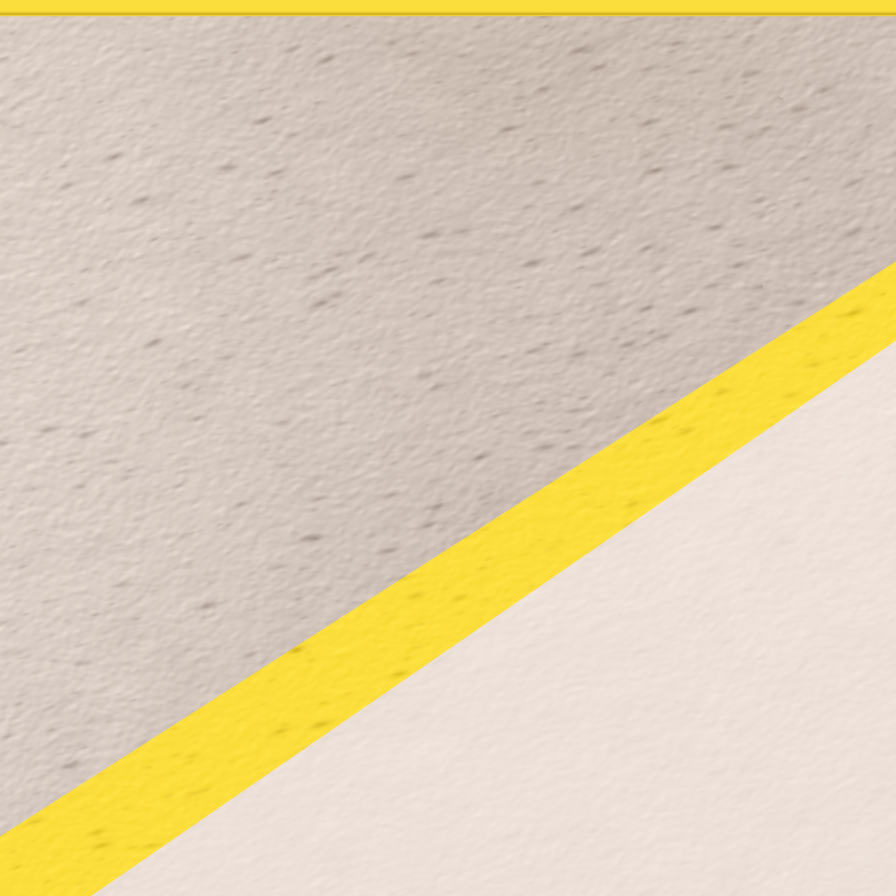
A WebGL 2 fragment shader for this texture:

```glsl
#version 300 es
precision highp float;
// Rough plaster wall with a diagonal yellow band, a pale lower corner and a yellow top strip.
uniform vec2 u_resolution;
out vec4 fragColor;

vec2 hash2(vec2 cell) {
  vec3 h = fract(cell.xyx * vec3(0.1031, 0.1030, 0.0973));
  h += dot(h, h.yzx + 33.33);
  return fract((h.xx + h.yz) * h.zy);
}

// Smooth cellular bumps, each with its own height
float bumps(vec2 p) {
  vec2 cell = floor(p);
  float sum = 0.0;
  for (int y = -1; y <= 1; y++)
    for (int x = -1; x <= 1; x++) {
      vec2 c = cell + vec2(x, y);
      vec2 d = p - c - hash2(c);
      float w = max(0.0, 1.0 - dot(d, d));
      sum += w * w * (2.0 * hash2(c + 71.0).x - 1.0);
    }
  return sum;
}

// Sparse elongated pits; a few cells hold a deep one
float pits(vec2 p, float share) {
  vec2 cell = floor(p);
  float depth = 0.0;
  for (int y = -1; y <= 1; y++)
    for (int x = -1; x <= 1; x++) {
      vec2 c = cell + vec2(x, y);
      vec2 kind = hash2(c + 19.0);
      vec2 d = (p - c - hash2(c)) / mix(vec2(0.16, 0.12), vec2(0.34, 0.22), kind.y);
      depth += step(kind.x, share) * kind.y * exp(-dot(d, d) * 1.6);
    }
  return depth;
}

float relief(vec2 p) {
  return 0.6 * bumps(p * vec2(75.0, 130.0)) + 0.5 * bumps(p * vec2(140.0, 220.0) + 37.0);
}

void main() {
  vec2 uv = gl_FragCoord.xy / u_resolution;
  float aa = 0.9 / u_resolution.y;

  // Grain runs along a gentle upward slant, lit from the upper left
  vec2 along = vec2(0.96, 0.28);
  vec2 q = vec2(dot(uv, along), dot(uv, vec2(-along.y, along.x))) + 2.0;
  q += 0.003 * sin(q.yx * vec2(31.0, 23.0));
  float grain = relief(q) - relief(q + vec2(-0.0015, 0.003));
  float mottling = bumps(q * vec2(24.0, 42.0));
  float center = exp(-dot(uv - vec2(0.58, 0.58), uv - vec2(0.58, 0.58)) * 7.0);
  float pitting = pits(q * vec2(24.0, 52.0), 0.15 + 0.15 * center)
                + 0.5 * pits(q * vec2(48.0, 90.0) + 11.0, 0.22);

  // Wall: lighter at the left, warm shade below the top edge
  vec3 wall = mix(vec3(0.855, 0.808, 0.775), vec3(0.822, 0.768, 0.733), smoothstep(0.0, 0.6, uv.x));
  vec2 shade = (uv - vec2(0.62, 0.98)) / vec2(0.45, 0.24);
  wall -= vec3(0.022, 0.027, 0.033) * exp(-dot(shade, shade));
  float upperEdge = 0.0664 + 0.642 * uv.x;
  float lowerEdge = 0.690 * (uv.x - 0.1016);
  wall -= 0.022 * exp(-max(uv.y - upperEdge, 0.0) * 9.0);
  wall += 0.050 * grain + 0.010 * mottling - vec3(0.15, 0.16, 0.16) * pitting;

  // Pale smooth corner
  vec3 pale = vec3(0.928, 0.882, 0.852) + 0.012 * (uv.y - 0.25);
  pale += 0.018 * grain + 0.005 * mottling - 0.025 * pitting;

  // Yellow paint
  vec3 yellow = vec3(0.985, 0.872, 0.235);
  vec3 band = yellow + vec3(0.016, 0.020, 0.035) * grain - vec3(0.11, 0.12, 0.09) * pitting;

  vec3 color = mix(pale, band, smoothstep(-aa, aa, uv.y - lowerEdge));
  color = mix(color, wall, smoothstep(-aa, aa, uv.y - upperEdge));

  // Top strip with a dark rim along its lower side
  color = mix(color, yellow, smoothstep(-aa, aa, uv.y - 0.982));
  float rim = (uv.y - 0.9845) / 0.0018;
  color -= vec3(0.16, 0.17, 0.10) * exp(-rim * rim);

  fragColor = vec4(clamp(color, 0.0, 1.0), 1.0);
}
```
